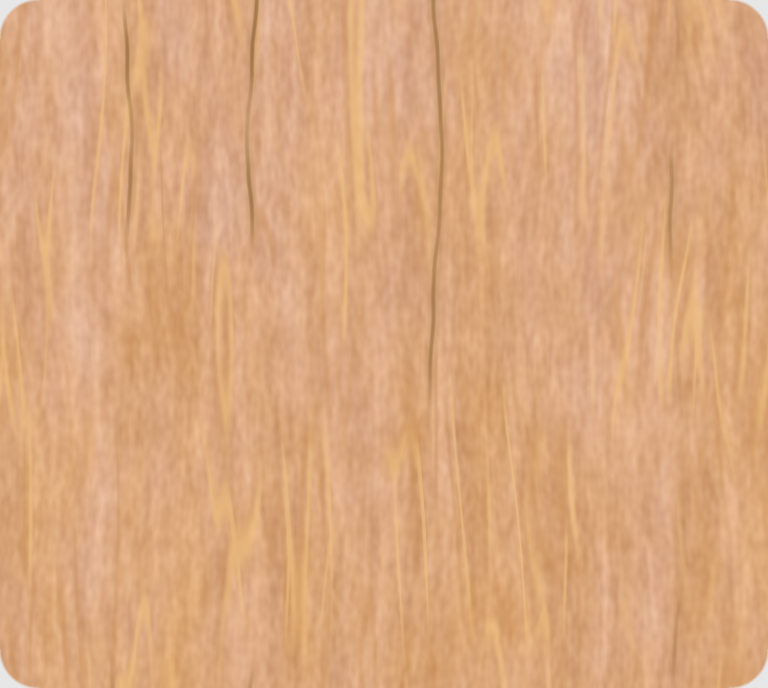
A WebGL 2 fragment shader for this texture:

```glsl
#version 300 es
precision highp float;
// A rounded panel of pale, honey-coloured wood with upright grain.
// Stretched gradient noise gives bands, mottling and fibres; contour lines
// of the same noise give light veins, and a short loop adds dark cracks.

uniform vec2 u_resolution;
out vec4 fragColor;

const vec3 PINK  = vec3(0.860, 0.670, 0.555);
const vec3 HONEY = vec3(0.840, 0.628, 0.425);
const vec3 VEIN  = vec3(0.940, 0.755, 0.500);
const vec3 CRACK = vec3(0.520, 0.365, 0.180);
const vec3 OUTER = vec3(0.905, 0.905, 0.910);

float hash(vec2 cell) {
    vec3 q = fract(cell.xyx * vec3(0.1031, 0.1030, 0.0973));
    q += dot(q, q.yzx + 33.33);
    return fract((q.x + q.y) * q.z);
}

vec2 gradient(vec2 cell) {
    float angle = 6.28318 * hash(cell);
    return vec2(cos(angle), sin(angle));
}

// Gradient noise, about -0.7 to 0.7
float noise(vec2 p) {
    vec2 i = floor(p), f = p - i;
    vec2 u = f * f * f * (f * (f * 6.0 - 15.0) + 10.0);
    vec2 e = vec2(0.0, 1.0);
    float low  = mix(dot(gradient(i), f), dot(gradient(i + e.yx), f - e.yx), u.x);
    float high = mix(dot(gradient(i + e), f - e), dot(gradient(i + 1.0), f - 1.0), u.x);
    return mix(low, high, u.y);
}

float fbm(vec2 p, int octaves) {
    float sum = 0.0, gain = 1.0;
    for (int k = 0; k < octaves; k++) {
        sum += gain * noise(p);
        p = p * 2.03 + vec2(17.3, 41.7);
        gain *= 0.6;
    }
    return sum;
}

// Thin line along one level of a stretched noise field, broken into pieces
float vein(vec2 p, vec2 scale, float width, float seed) {
    float level = abs(noise(p * scale + seed) - 0.1);
    float pieces = smoothstep(-0.05, 0.3, noise(p * vec2(9.0, 3.5) + seed * 2.7));
    return (1.0 - smoothstep(0.0, width, level)) * pieces;
}

// Dark hairline that wanders around a column and fades in and out
float crack(vec2 p, float column, float width, float seed) {
    float path = column + 0.035 * noise(vec2(p.y * 2.2, seed))
               + 0.006 * noise(vec2(p.y * 12.0, seed + 5.0));
    float line = 1.0 - smoothstep(0.2 * width, width, abs(p.x - path));
    return line * smoothstep(-0.12, 0.35, noise(vec2(p.y * 5.0, seed + 9.5)));
}

float roundedBox(vec2 p, vec2 halfSize, float radius) {
    vec2 d = abs(p) - halfSize + radius;
    return length(max(d, 0.0)) + min(max(d.x, d.y), 0.0) - radius;
}

vec3 wood(vec2 p, float aspect) {
    // Gentle sideways drift of the grain
    vec2 g = p + vec2(0.025 * noise(p * vec2(3.0, 2.0) + 7.0), 0.0);

    // Hue: broad upright bands, blotches, warmer toward the bottom
    float bands = fbm(g * vec2(9.0, 0.7) + 3.0, 3);
    float blotch = fbm(g * vec2(11.0, 5.0) + 21.0, 3);
    float warmth = 0.5 + 0.5 * bands + 0.45 * blotch + 0.3 * (0.5 - p.y);
    vec3 color = mix(PINK, HONEY, clamp(warmth, 0.0, 1.0));

    // Lightness: long strands, short fibres and soft speckle
    float strands = fbm(g * vec2(26.0, 2.6) + 50.0, 2);
    float fibres = fbm(g * vec2(62.0, 15.0) + 80.0, 2);
    float speckle = noise(g * vec2(105.0, 60.0) + 11.0);
    float pale = smoothstep(0.1, 0.6, noise(g * vec2(5.0, 1.6) + 33.0));
    float light = 0.060 * strands + 0.060 * fibres + 0.045 * speckle + 0.03 * pale;
    color += light * vec3(0.9, 1.05, 1.1) + 0.004;

    // Light veins and ochre shadows beside them
    float veins = vein(g, vec2(15.0, 1.7), 0.075, 4.3)
                + vein(g, vec2(22.0, 2.6), 0.090, 12.9);
    float shade = vein(g + vec2(0.009, 0.0), vec2(15.0, 1.7), 0.09, 4.3)
                + vein(g, vec2(19.0, 1.9), 0.100, 27.1);
    color = mix(color, HONEY * vec3(0.95, 0.91, 0.84), 0.42 * min(shade, 1.0));
    color = mix(color, VEIN, 0.62 * min(veins, 1.0));

    // A few cracks in widening steps across the panel
    for (int k = 0; k < 4; k++) {
        float n = float(k);
        float column = aspect * (0.16 + 0.13 * n + 0.037 * n * n);
        float halo = crack(p, column, 0.013, n * 13.7 + 2.4);
        float core = crack(p, column, 0.0045, n * 13.7 + 2.4);
        color = mix(color, HONEY * 0.9, 0.45 * halo);
        color = mix(color, CRACK, (0.72 - 0.13 * n) * core);
    }
    return color;
}

void main() {
    float aspect = u_resolution.x / u_resolution.y;
    vec2 p = gl_FragCoord.xy / u_resolution.y;
    vec2 center = 0.5 * vec2(aspect, 1.0);
    float edge = roundedBox(p - center, center, 0.056);
    float soft = max(0.003, 1.0 / u_resolution.y);
    float outside = smoothstep(-soft, soft, edge + soft * 0.5 - 0.5 * soft);
    // Keep straight sides filled right up to the canvas border
    outside *= step(0.0, edge + soft) * smoothstep(0.0, 0.01, length(max(abs(p - center) - center + 0.056, 0.0)) - 0.046);
    vec2 corner = step(center - 0.056, abs(p - center));
    fragColor = vec4(mix(wood(p, aspect), OUTER, outside * corner.x * corner.y), 1.0);
}
```
